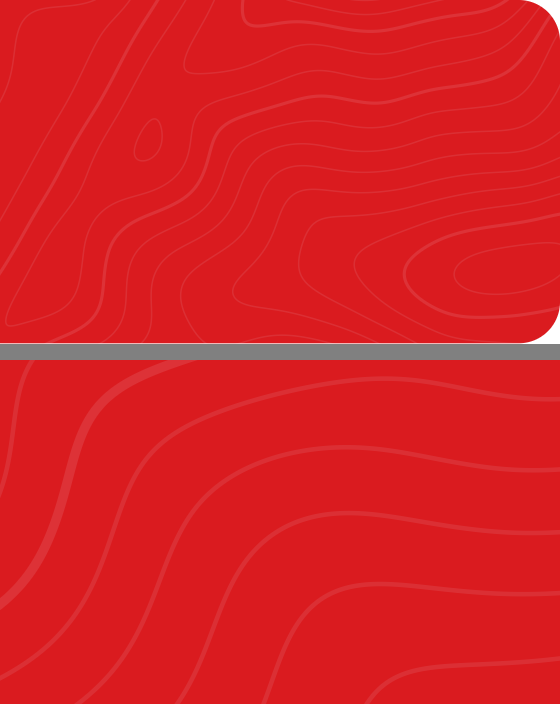
Top, the full canvas; bottom, a detail of the centre.
This pattern is drawn by a Shadertoy shader. Its source:

```glsl
// Topographic contour lines, thin and bold, on a red card with rounded right corners.

const vec3 PAPER = vec3(1.0);
const vec3 CARD_RED = vec3(0.853, 0.104, 0.120);
const vec3 THIN_LINE = vec3(0.860, 0.185, 0.205);
const vec3 BOLD_LINE = vec3(0.866, 0.195, 0.215);
const float LEVELS_PER_UNIT = 15.0;

float hash(vec2 cell) {
    vec3 q = fract(vec3(cell.xyx) * 0.1031);
    q += dot(q, q.yzx + 33.33);
    return fract((q.x + q.y) * q.z);
}

// Smooth value noise in -1..1
float noise(vec2 p) {
    vec2 i = floor(p), f = p - i;
    vec2 u = f * f * f * (f * (f * 6.0 - 15.0) + 10.0);
    float low = mix(hash(i), hash(i + vec2(1, 0)), u.x);
    float high = mix(hash(i + vec2(0, 1)), hash(i + vec2(1, 1)), u.x);
    return 2.0 * mix(low, high, u.y) - 1.0;
}

float softMax(float a, float b, float sharpness) {
    float top = max(a, b);
    return top + log2(1.0 + exp2(-sharpness * abs(a - b))) / sharpness;
}

float softMin(float a, float b, float sharpness) {
    return -softMax(-a, -b, sharpness);
}

// Elliptic hill of unit height, tilted by an angle
float hill(vec2 p, vec2 center, vec2 radii, float angle) {
    float c = cos(angle), s = sin(angle);
    vec2 q = mat2(c, -s, s, c) * (p - center) / radii;
    return exp(-dot(q, q));
}

// Terrain height, counted in contour levels
float terrain(vec2 p) {
    p += 0.018 * vec2(noise(p * 4.0 + 7.0), noise(p * 4.0 + 31.0));

    // Plateau at the lower right, bounded by a wavy flank and a wavy top edge
    float along = dot(p, vec2(0.6, 0.8));
    float flank = dot(p - vec2(0.17, 0.0), vec2(0.8, -0.6)) - 0.035 * cos(14.0 * (along - 0.7));
    float edge = 0.725 - p.y + 0.016 * cos(15.0 * (p.x - 0.87));
    float plateau = 3.0 + LEVELS_PER_UNIT * softMin(flank, edge, 24.0);
    plateau = softMin(plateau, 8.7, 1.5);

    // Slope at the upper left that flattens as it climbs
    float rise = dot(p - vec2(0.0, 0.24), vec2(-0.855, 0.52));
    float climb = 2.4 * (1.0 - exp(-max(rise, 0.0) * LEVELS_PER_UNIT / 2.4));
    float slope = 3.0 + LEVELS_PER_UNIT * min(rise, 0.0) + climb;

    // Local summits and hollows
    float h = softMax(plateau, slope, 1.5);
    h += 3.0 * hill(p, vec2(1.50, 0.25), vec2(0.45, 0.20), 0.3);
    h += 4.2 * hill(p, vec2(1.70, 0.97), vec2(0.24, 0.33), 0.0);
    h += 0.9 * hill(p, vec2(0.25, 1.04), vec2(0.12, 0.08), 0.0);
    h -= 1.2 * hill(p, vec2(1.05, 1.05), vec2(0.30, 0.10), 0.0);
    h -= 4.0 * hill(p, vec2(0.92, -0.08), vec2(0.36, 0.20), 0.0);
    return h + 0.22 * noise(p * 3.0 + 11.0);
}

float slopeLength(vec2 p, float e) {
    vec2 d = vec2(e, 0.0);
    return length(vec2(terrain(p + d.xy) - terrain(p - d.xy),
                       terrain(p + d.yx) - terrain(p - d.yx))) / (2.0 * e);
}

float roundedBox(vec2 p, vec2 low, vec2 high, float radius) {
    vec2 q = abs(p - 0.5 * (low + high)) - 0.5 * (high - low) + radius;
    return length(max(q, 0.0)) + min(max(q.x, q.y), 0.0) - radius;
}

// Coverage of a shape from its signed distance
float coverage(float dist, float pixel) {
    return clamp(0.5 - dist / pixel, 0.0, 1.0);
}

void mainImage(out vec4 fragColor, in vec2 fragCoord) {
    float pixel = 1.0 / iResolution.y;
    vec2 p = fragCoord * pixel;
    float aspect = iResolution.x * pixel;

    // Nearest contour, with certain levels drawn bold
    float h = terrain(p);
    float level = floor(h + 0.5);
    float dist = abs(h - level) / max(slopeLength(p, 0.002), 1.0);
    float cycle = mod(level, 10.0);
    bool bold = cycle < 0.5 || abs(cycle - 3.0) < 0.5;
    float halfWidth = bold ? 0.0046 : 0.0022;
    vec3 lineColor = bold ? BOLD_LINE : THIN_LINE;
    vec3 color = mix(CARD_RED, lineColor, coverage(dist - halfWidth, pixel));

    // Card outline, its left side lying beyond the canvas
    float card = roundedBox(p, vec2(-1.0, 0.002), vec2(aspect, 1.0), 0.12);
    fragColor = vec4(mix(PAPER, color, coverage(card, pixel)), 1.0);
}
```
